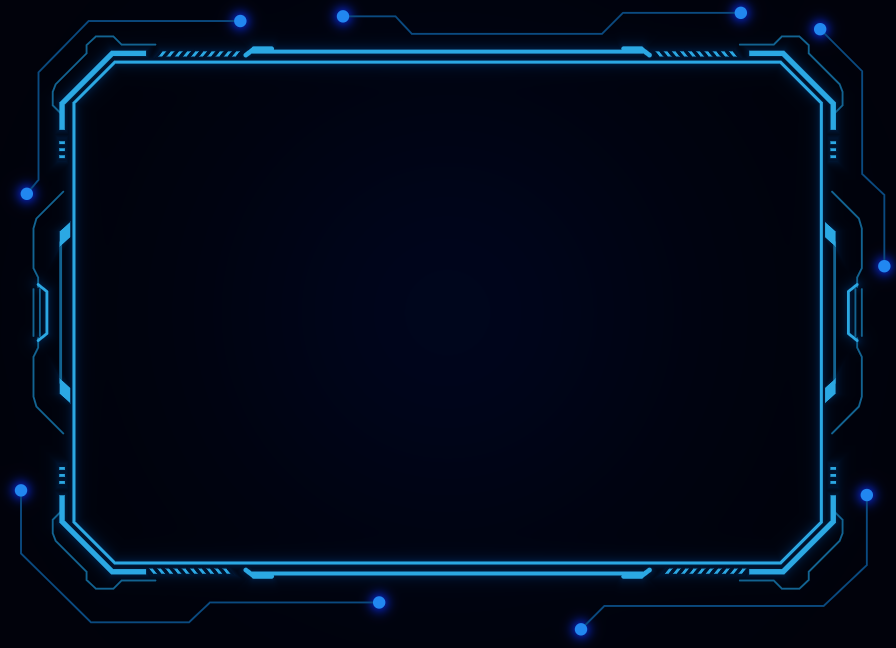
Reproduce this background procedurally as a Shadertoy shader.

```glsl
// Neon interface panel: a chamfered cyan frame with brackets, bars and hatching,
// surrounded by thin circuit traces that end in glowing nodes.
// The frame is folded into one quadrant; all shapes are distances on a 768 x 555 grid.

const vec2 GRID = vec2(768.0, 555.0);
const vec2 CENTER = vec2(383.7, 267.7);       // frame centre, y measured downward
const vec2 INNER_HALF = vec2(320.3, 214.5);
const vec2 BRACKET_HALF = vec2(330.5, 222.0);
const float INNER_CUT = 35.0;
const float BRACKET_CUT = 43.0;
const float HATCH_STEP = 7.0;
const float NODE_RADIUS = 5.3;
const float HALO_SIZE = 8.5;

const vec3 EDGE_COLOR = vec3(0.002, 0.008, 0.043);
const vec3 CORE_COLOR = vec3(0.000, 0.022, 0.110);
const vec3 BRIGHT = vec3(0.17, 0.66, 0.89);
const vec3 DIM = vec3(0.07, 0.39, 0.57);
const vec3 TRACE = vec3(0.04, 0.29, 0.50);
const vec3 NODE = vec3(0.13, 0.53, 0.94);
const vec3 HALO = vec3(0.03, 0.13, 0.68);
const vec3 FRAME_GLOW = vec3(0.00, 0.09, 0.18);

float segment(vec2 p, vec2 a, vec2 b) {
    vec2 ab = b - a;
    float t = clamp(dot(p - a, ab) / max(dot(ab, ab), 0.001), 0.0, 1.0);
    return length(p - a - ab * t);
}

float polyline(vec2 p, vec2 v[6]) {
    float d = 1000.0;
    for (int i = 0; i < 5; i++) d = min(d, segment(p, v[i], v[i + 1]));
    return d;
}

float box(vec2 p, vec2 halfSize) {
    vec2 d = abs(p) - halfSize;
    return max(d.x, d.y);
}

float chamferBox(vec2 q, vec2 halfSize, float cut) {
    vec2 d = q - halfSize;
    return max(max(d.x, d.y), (d.x + d.y + cut) * 0.7071);
}

// Antialiased coverage of a signed distance
float ink(float d) {
    return clamp(0.5 - d * iResolution.x / GRID.x, 0.0, 1.0);
}

// Trace line in x, distance to its two end nodes in y
vec2 circuit(vec2 p, vec2 v[6]) {
    return vec2(polyline(p, v), min(length(p - v[0]), length(p - v[5])));
}

// Solid frame parts in the folded quadrant
float brightFrame(vec2 q, float hatchStart) {
    float d = abs(chamferBox(q, INNER_HALF, INNER_CUT)) - 1.3;

    // Corner bracket
    float bracket = abs(chamferBox(q, BRACKET_HALF, BRACKET_CUT)) - 2.3;
    d = min(d, max(bracket, max(258.5 - q.x, 156.5 - q.y)));

    // Long bar with a stepped end cap
    d = min(d, box(q - vec2(0.0, 223.5), vec2(168.0, 1.7)));
    d = min(d, segment(q, vec2(151.0, 225.8), vec2(166.0, 225.8)) - 2.2);
    d = min(d, segment(q, vec2(166.0, 225.8), vec2(173.0, 220.5)) - 2.0);

    // Slanted hatching beside the bar
    vec2 h = q - vec2(hatchStart, 221.5);
    float s = h.x + 0.8 * h.y;
    float stripe = abs(mod(s, HATCH_STEP) - 0.5 * HATCH_STEP) - 1.5;
    d = min(d, max(stripe, box(vec2(s - 35.0, h.y), vec2(35.0, 2.2))));

    // Three ticks below the bracket
    vec2 k = q - vec2(330.5, 139.5);
    d = min(d, max(abs(mod(k.y + 3.0, 6.0) - 3.0) - 1.2, box(k, vec2(2.4, 9.0))));

    // Slanted end of the side bar, and the small handle
    vec2 e = q - vec2(328.0, 67.0);
    d = min(d, box(vec2(e.x, e.y + 0.9 * e.x), vec2(4.5, 6.5)));
    d = min(d, segment(q, vec2(343.5, 0.0), vec2(343.5, 18.0)) - 1.2);
    return min(d, segment(q, vec2(343.5, 18.0), vec2(351.0, 24.0)) - 1.2);
}

// Thin outlines in the folded quadrant
float dimFrame(vec2 q) {
    float d = polyline(q, vec2[6](vec2(250.5, 229.5), vec2(279.5, 229.5), vec2(286.5, 236.5),
        vec2(301.5, 236.5), vec2(309.5, 229.0), vec2(309.5, 222.0)));
    d = min(d, polyline(q, vec2[6](vec2(309.5, 222.0), vec2(336.0, 195.5), vec2(338.5, 189.0),
        vec2(338.5, 177.5), vec2(332.0, 171.0), vec2(332.0, 171.0))));
    d = min(d, polyline(q, vec2[6](vec2(329.5, 103.5), vec2(352.5, 80.5), vec2(355.0, 72.0),
        vec2(355.0, 38.0), vec2(351.0, 30.0), vec2(351.0, 22.0))));
    d = min(d, segment(q, vec2(331.7, 0.0), vec2(331.7, 60.0)) - 0.4);
    d = min(d, segment(q, vec2(349.5, 0.0), vec2(349.5, 20.0)));
    return min(d, segment(q, vec2(355.0, 0.0), vec2(355.0, 20.0))) - 0.8;
}

void mainImage(out vec4 fragColor, in vec2 fragCoord) {
    vec2 p = fragCoord / iResolution.xy * GRID;
    p.y = GRID.y - p.y;
    vec2 q = abs(p - CENTER);

    // Dark backdrop with a soft central light
    vec3 color = mix(EDGE_COLOR, CORE_COLOR, exp(-dot(q, q) / 42000.0));

    // Circuit traces and their nodes
    vec2 c = circuit(p, vec2[6](vec2(206, 18), vec2(76, 18), vec2(33, 62), vec2(33, 154), vec2(23, 166), vec2(23, 166)));
    c = min(c, circuit(p, vec2[6](vec2(294, 14), vec2(339, 14), vec2(353, 29), vec2(516, 29), vec2(534, 11), vec2(635, 11))));
    c = min(c, circuit(p, vec2[6](vec2(703, 25), vec2(739, 61), vec2(739, 149), vec2(758, 167), vec2(758, 228), vec2(758, 228))));
    c = min(c, circuit(p, vec2[6](vec2(18, 420), vec2(18, 474), vec2(78, 533), vec2(162, 533), vec2(180, 516), vec2(325, 516))));
    c = min(c, circuit(p, vec2[6](vec2(498, 539), vec2(518, 519), vec2(706, 519), vec2(743, 484), vec2(743, 424), vec2(743, 424))));

    float hatchStart = p.y > CENTER.y ? 186.0 : 178.0;
    float bright = brightFrame(q, hatchStart);

    color += FRAME_GLOW * exp(-max(bright, 0.0) / 4.0);
    color += HALO * exp(-pow(c.y / HALO_SIZE, 2.0));
    color = mix(color, TRACE, ink(c.x - 0.8));
    color = mix(color, DIM, ink(dimFrame(q)));
    color = mix(color, BRIGHT, ink(bright));
    color = mix(color, NODE, ink(c.y - NODE_RADIUS));
    fragColor = vec4(color, 1.0);
}
```
